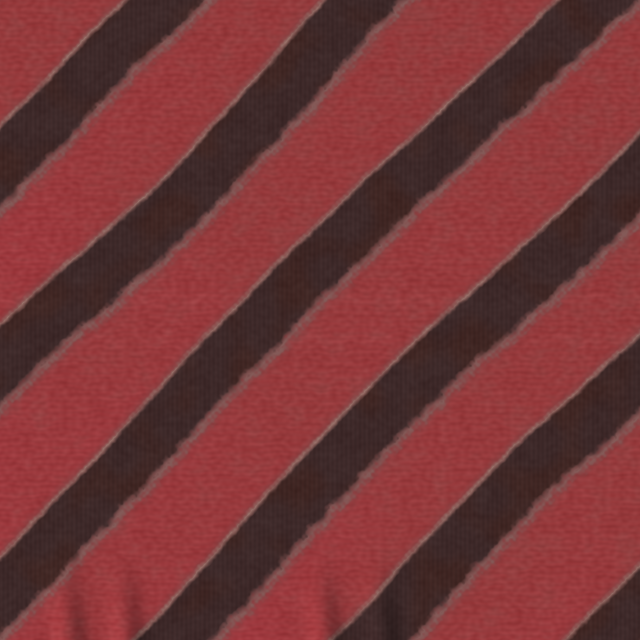
This texture is drawn by a WebGL 2 fragment shader. Its source:

```glsl
#version 300 es
precision highp float;

uniform vec2 u_resolution;
out vec4 fragColor;

// Stripe layout, measured down the diagonal x + (1 - y)
const float PERIOD = 0.337;
const float FIRST_CENTER = 0.2515;
const float BAND_HALF = 0.0625;
const float SPACING_SWAY = 0.018;
const float BOW = 0.027;
const float WAVER = 0.008;
const float FRAY = 0.009;

// Border threads and edge softness
const float PALE_HALF = 0.0036;
const float GREY_HALF = 0.0085;
const float SOFTNESS = 0.0065;
const float HALO_WIDTH = 0.019;
const float STITCH_RATE = 88.0;

// Cloth
const float RIBS_DARK = 140.0;
const float RIBS_RED = 112.0;
const float RIB_DEPTH = 0.020;
const float SPECKLE = 0.042;
const float FOLD_TOP = 0.15;
const float FOLD_DEPTH = 0.24;

const vec3 RED = vec3(0.592, 0.230, 0.238);
const vec3 RED_PINK = vec3(0.635, 0.215, 0.245);
const vec3 RED_BROWN = vec3(0.530, 0.243, 0.240);
const vec3 DARK = vec3(0.240, 0.160, 0.160);
const vec3 DARK_WARM = vec3(0.250, 0.150, 0.138);
const vec3 PALE_THREAD = vec3(0.620, 0.475, 0.440);
const vec3 GREY_THREAD = vec3(0.520, 0.355, 0.345);
const vec3 HALO = vec3(0.490, 0.265, 0.268);
const float TAU = 6.2831853;

vec2 hashGradient(vec2 cell) {
    vec3 p = fract(cell.xyx * vec3(0.1031, 0.1030, 0.0973));
    p += dot(p, p.yzx + 33.33);
    float angle = TAU * fract((p.x + p.y) * p.z);
    return vec2(cos(angle), sin(angle));
}

float gradientNoise(vec2 p) {
    vec2 i = floor(p), f = fract(p);
    vec2 u = f * f * f * (f * (f * 6.0 - 15.0) + 10.0);
    float a = dot(hashGradient(i), f);
    float b = dot(hashGradient(i + vec2(1, 0)), f - vec2(1, 0));
    float c = dot(hashGradient(i + vec2(0, 1)), f - vec2(0, 1));
    float d = dot(hashGradient(i + vec2(1, 1)), f - vec2(1, 1));
    return mix(mix(a, b, u.x), mix(c, d, u.x), u.y);
}

// Uneven spacing between bands, plus a gentle bend in the inner ones
float bandOffset(float band, float across, float along) {
    float reach = max(min(across, 2.0 - across), 0.01);
    float bend = 1.0 - smoothstep(0.0, 1.0, abs(along) / reach);
    float inner = step(0.5, band) * (1.0 - 0.4 * step(3.5, band)) * step(band, 4.5);
    float bendSign = 1.0 - 2.0 * step(1.5, band);
    return BOW * bend * bendSign * inner - SPACING_SWAY * cos(TAU * (band - 1.0) / 3.0);
}

float thread(float dist, float halfWidth, float blur) {
    return 1.0 - smoothstep(halfWidth - blur, halfWidth + blur, abs(dist));
}

// Vertical creases gathered near the lower hem, in two pairs
float foldShade(vec2 uv) {
    float shade = 0.0;
    for (int i = 0; i < 4; i++) {
        float x = 0.12 + 0.09 * float(i % 2) + 0.40 * float(i / 2);
        float d = (uv.x - x + 0.1 * (uv.y - 0.05)) / 0.016;
        shade += exp(-d * d) - 0.4 * exp(-(d + 2.0) * (d + 2.0));
    }
    return shade * (1.0 - smoothstep(0.0, FOLD_TOP, uv.y));
}

void main() {
    vec2 uv = gl_FragCoord.xy / u_resolution;
    float across = uv.x + 1.0 - uv.y;
    float along = uv.x - 1.0 + uv.y;
    float blur = max(SOFTNESS, 1.5 / min(u_resolution.x, u_resolution.y));

    // Distance from the nearest band, with separate wear on each side
    float band = floor((across - FIRST_CENTER) / PERIOD + 0.5);
    float d = across - FIRST_CENTER - band * PERIOD - bandOffset(band, across, along);
    d += WAVER * gradientNoise(vec2(along * 5.0, band * 3.7 + 0.4));
    float weave = sin(TAU * STITCH_RATE * uv.x) * sin(TAU * STITCH_RATE * uv.y);
    float stitch = gradientNoise(uv * 115.0) + 0.3 * weave;
    float upperWear = FRAY * (0.35 * gradientNoise(vec2(along * 32.0, band * 5.3 + 0.3)) + 0.3 * stitch);
    float lowerWear = FRAY * (gradientNoise(vec2(along * 24.0, band * 7.1 + 9.5))
                    + 0.6 * gradientNoise(uv * 70.0) + 0.7 * stitch);
    float upper = d + BAND_HALF + upperWear;
    float lower = d - BAND_HALF - lowerWear;

    // Red ground: broad tone drift, speckle and broken horizontal ribs
    float mottle = gradientNoise(uv * 24.0) + 0.7 * gradientNoise(uv * vec2(55.0, 85.0));
    float grain = gradientNoise(uv * vec2(100.0, 125.0) + 7.3);
    float drift = 0.5 * (uv.x + uv.y) - 0.5 + 0.5 * gradientNoise(uv * 4.0);
    vec3 red = mix(RED, RED_PINK, clamp(-1.2 * drift, 0.0, 1.0));
    red = mix(red, RED_BROWN, clamp(0.45 * drift + 0.6 * mottle, 0.0, 0.9));
    red *= 1.0 + RIB_DEPTH * sin(TAU * RIBS_RED * uv.y + 3.0 * mottle);
    red += 0.020 * mottle + SPECKLE * grain;

    // Faint pale rows across the middle
    float row = thread(fract(uv.y * 16.0 + 0.1 * sin(TAU * uv.x * 18.0)) - 0.5, 0.08, 0.08);
    float rowZone = smoothstep(0.42, 0.48, uv.y) * (1.0 - smoothstep(0.56, 0.61, uv.y));
    red += 0.025 * row * rowZone * (0.6 + gradientNoise(uv * 30.0));

    // Dark bands with vertical ribs and patches of warmer yarn
    vec3 dark = mix(DARK, DARK_WARM, smoothstep(-0.1, 0.4, gradientNoise(uv * 14.0 + 3.1)));
    dark *= 1.0 + 2.0 * RIB_DEPTH * sin(TAU * RIBS_DARK * uv.x);
    dark += 0.018 * mottle + 0.5 * SPECKLE * grain;

    // Dull fringe where the red meets either border
    red = mix(red, HALO, 0.8 * exp(-pow(max(lower, 0.0) / HALO_WIDTH, 2.0)) * step(0.0, d));
    red = mix(red, HALO, 0.75 * exp(-pow(min(upper, 0.0) / (0.65 * HALO_WIDTH), 2.0)) * step(d, 0.0));
    float inside = smoothstep(-blur, 1.2 * blur, upper) * (1.0 - smoothstep(-1.7 * blur, 1.3 * blur, lower));
    vec3 color = mix(red, dark, inside);

    // Fine pale thread above, wide broken grey thread below
    float beads = 0.72 + 0.15 * weave + 0.5 * gradientNoise(uv * 40.0);
    float stitches = 0.72 + 0.6 * gradientNoise(uv * 45.0) + 0.7 * stitch;
    float grey = thread(lower - 0.004, GREY_HALF, 1.5 * blur);
    color = mix(color, GREY_THREAD, grey * clamp(stitches, 0.0, 1.0));
    float pale = thread(upper + 0.001, PALE_HALF, blur);
    color = mix(color, PALE_THREAD, pale * clamp(beads, 0.0, 1.0));

    color *= 1.0 - FOLD_DEPTH * foldShade(uv);
    fragColor = vec4(clamp(color, 0.0, 1.0), 1.0);
}
```
